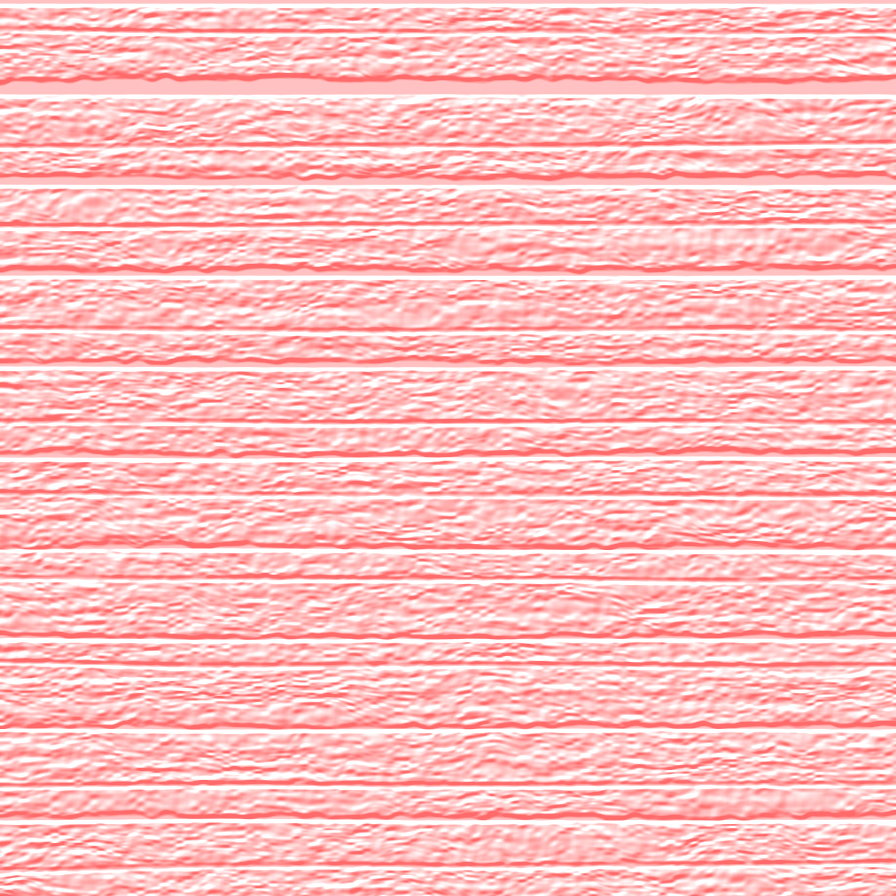
Give the GLSL for this texture, as a Shadertoy shader.

```glsl
// Rough horizontal timber boards as a pink relief, ten rows down the canvas.
// A height field of boards, grooves, splits and warped fibres is embossed
// by comparing each point with its neighbour towards the upper left light.

float hash(vec2 p) {
    vec3 q = fract(vec3(p.xyx) * 0.1031);
    q += dot(q, q.yzx + 33.33);
    return fract((q.x + q.y) * q.z);
}

float noise(vec2 p) {
    vec2 cell = floor(p), f = fract(p);
    f = f * f * (3.0 - 2.0 * f);
    return mix(mix(hash(cell), hash(cell + vec2(1, 0)), f.x),
               mix(hash(cell + vec2(0, 1)), hash(cell + vec2(1, 1)), f.x), f.y);
}

// Torn wood fibres: long streaks plus two scales of short, wavy grain
float fibreHeight(vec2 p) {
    vec2 q = p + vec2(0.0, 0.016 * noise(p * vec2(11, 24)) + 0.005 * noise(p * vec2(38, 60)));
    float streaks = noise(vec2(p.x * 3.0, p.y * 135.0 + noise(p * vec2(4, 9))));
    float grain = noise(q * vec2(48, 150) + 17.0);
    float chips = noise(q * vec2(115, 250) + 51.0);
    return 0.36 * streaks + 0.5 * grain + 0.4 * chips;
}

float woodHeight(vec2 p) {
    const float pitch = 0.1013;

    // Board index from the top, and depth below that board's upper edge
    float v = (0.997 - p.y) / pitch;
    v += 0.006 * max(v, 0.0) * (noise(vec2(p.x * 4.0, v * 0.8)) - 0.5);
    float row = floor(v);
    float depth = fract(v) * pitch;

    // Crisp upper edge, ragged lower edge, grooves narrowing down the canvas
    float groove = 0.002 + 0.013 * exp(-0.65 * max(row, 0.0));
    groove += 0.005 * (noise(vec2(p.x * 65.0, row * 7.0)) - 0.5)
            + 0.004 * (noise(vec2(p.x * 6.0, row * 5.0)) - 0.5);
    float board = smoothstep(0.0, 0.005, depth)
                * smoothstep(groove - 0.001, groove + 0.006, pitch - depth);

    // One thin, slightly slanting split across most boards
    float splitDepth = pitch * (0.27 + 0.36 * hash(vec2(row, 8.0)));
    splitDepth += 0.012 * (hash(vec2(row, 3.0)) - 0.5) * (p.x - 0.5)
                + 0.003 * noise(vec2(p.x * 5.0, row * 9.0));
    float t = depth - splitDepth;
    float split = smoothstep(-0.007, -0.002, t) * (1.0 - smoothstep(-0.001, 0.003, t));
    split *= step(0.15, hash(vec2(row, 21.0))) * (0.4 + 0.3 * noise(vec2(p.x * 7.0, row)));

    return board * (0.05 + fibreHeight(p)) * (1.0 - split);
}

void mainImage(out vec4 fragColor, in vec2 fragCoord) {
    vec2 uv = fragCoord / iResolution.xy;

    // Slopes facing the light turn white, slopes facing away turn red
    vec2 towardsLight = vec2(-0.0012, 0.0022);
    float slope = woodHeight(uv) - woodHeight(uv + towardsLight);
    float tint = clamp(0.755 + 1.4 * slope, 0.42, 1.0);

    fragColor = vec4(1.0, tint, tint, 1.0);
}
```
